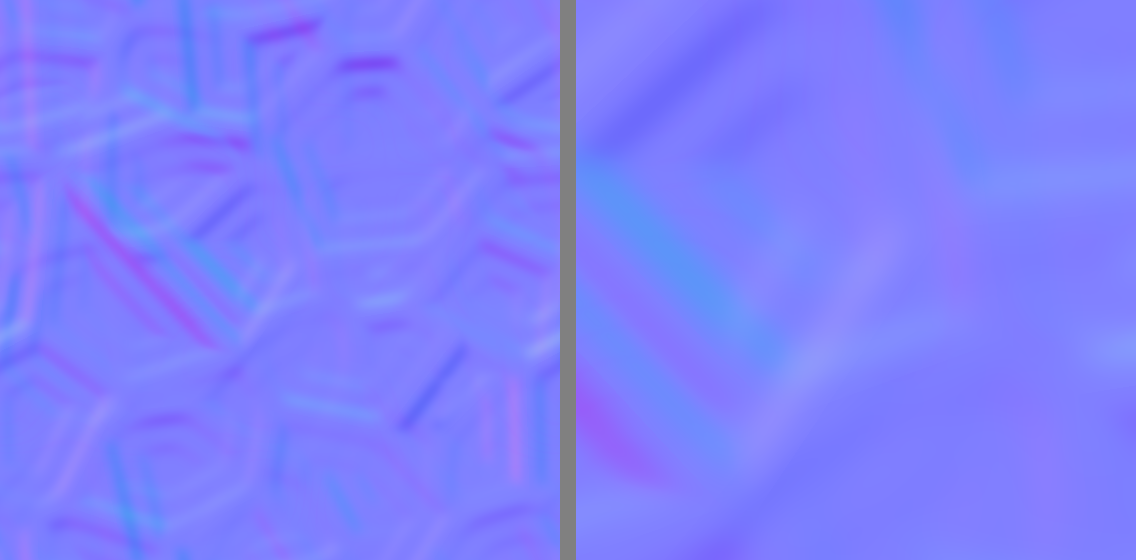
Left: the whole. Right: its middle third, enlarged.
Give the GLSL for this texture map, as a Shadertoy shader.

```glsl
#define COARSE_GRID vec2(4.0, 3.0)
#define FINE_GRID vec2(5.0, 4.0)
#define JITTER 0.8
#define BAND_OFFSET 0.023
#define BAND_WIDTH 0.0145
#define RING_OFFSET 0.073
#define RING_GAIN 0.55
#define CORNER_SHARPNESS 130.0
#define RELIEF 0.50
#define LIT_SIDE_GAIN 0.62
#define SWELL 0.035
#define RIPPLE 0.014

const float TAU = 6.2831853;

vec2 hash2(vec2 p) {
    vec3 q = fract(vec3(p.xyx) * vec3(0.1031, 0.1030, 0.0973));
    q += dot(q, q.yzx + 33.33);
    return fract((q.xx + q.yz) * q.zy);
}

// Value noise that wraps after a whole number of cells
float wrapNoise(vec2 uv, float cells) {
    vec2 p = uv * cells, i = floor(p), f = fract(p);
    f = f * f * f * (f * (f * 6.0 - 15.0) + 10.0);
    vec2 a = mod(i, cells), b = mod(i + 1.0, cells);
    float seed = cells * 17.0;
    float low = mix(hash2(a + seed).x, hash2(vec2(b.x, a.y) + seed).x, f.x);
    float high = mix(hash2(vec2(a.x, b.y) + seed).x, hash2(b + seed).x, f.x);
    return mix(low, high, f.y);
}

// Vector from uv to the site of a cell, in canvas units
vec2 toSite(vec2 uv, vec2 cell, vec2 grid, float seed) {
    vec2 offset = 0.5 + JITTER * (hash2(mod(cell, grid) + seed) - 0.5);
    return (cell + offset) / grid - uv;
}

float bell(float x) {
    x /= BAND_WIDTH;
    return exp(-x * x);
}

// Slope of raised polygons: a step along each border and a weaker inset one
vec2 facetSlope(vec2 uv, vec2 grid, float seed) {
    vec2 base = floor(uv * grid), home = base, homeSite = vec2(9.0);
    for (int j = -2; j <= 2; j++)
    for (int i = -2; i <= 2; i++) {
        vec2 cell = base + vec2(i, j);
        vec2 site = toSite(uv, cell, grid, seed);
        if (dot(site, site) < dot(homeSite, homeSite)) {
            homeSite = site;
            home = cell;
        }
    }

    // Soft minimum of the border distances, with its gradient
    float total = 0.0;
    vec2 inward = vec2(0.0);
    for (int j = -2; j <= 2; j++)
    for (int i = -2; i <= 2; i++) {
        if (i == 0 && j == 0) continue;
        vec2 cell = home + vec2(i, j);
        vec2 site = toSite(uv, cell, grid, seed);
        vec2 normal = normalize(site - homeSite);
        float weight = exp(-CORNER_SHARPNESS * dot(0.5 * (site + homeSite), normal));
        float chance = hash2(mod(home, grid) * 7.3 + mod(cell, grid) * 3.1 + seed).y;
        inward -= normal * weight * mix(0.08, 1.0, chance * chance);
        total += weight;
    }
    float dist = -log(total) / CORNER_SHARPNESS;
    float profile = bell(dist - BAND_OFFSET) + RING_GAIN * bell(dist - RING_OFFSET);
    return vec2(-inward.x, inward.y) * profile / total;
}

void mainImage(out vec4 fragColor, in vec2 fragCoord) {
    vec2 uv = fragCoord / iResolution.xy;

    // Two overlapping sets of facets, fading in and out along their length
    vec2 slope = facetSlope(uv, COARSE_GRID, 11.0) * mix(0.6, 1.2, wrapNoise(uv, 5.0));
    slope += 0.65 * facetSlope(uv, FINE_GRID, 47.0) * mix(0.2, 1.2, wrapNoise(uv, 4.0));
    slope = RELIEF * (min(slope, 0.0) + LIT_SIDE_GAIN * max(slope, 0.0));

    // Broad swells
    slope += SWELL * (vec2(wrapNoise(uv, 6.0), wrapNoise(uv, 7.0)) - 0.5);

    // Faint thin contour lines
    float level = wrapNoise(uv, 3.0) + 0.25 * wrapNoise(uv, 8.0);
    float line = pow(0.5 + 0.5 * sin(TAU * 20.0 * level), 6.0);
    float patchMask = smoothstep(0.35, 0.75, wrapNoise(uv, 9.0));
    slope += RIPPLE * vec2(0.6, -1.0) * line * patchMask;

    vec3 normal = normalize(vec3(slope, 1.0));
    fragColor = vec4(0.5 + 0.5 * normal, 1.0);
}
```
